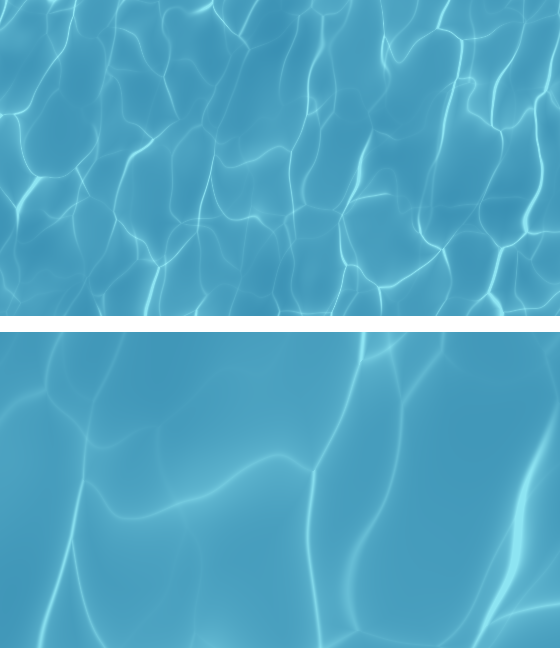
Top: the whole. Bottom: its middle third, enlarged.
Give the GLSL for this texture, as a Shadertoy shader.

```glsl
float hash(vec2 p) {
    return fract(sin(dot(p, vec2(127.1, 311.7))) * 43758.5453);
}

vec2 hash2(vec2 p) {
    return vec2(hash(p), hash(p + 37.3));
}

float noise(vec2 p) {
    vec2 i = floor(p), f = fract(p);
    f = f * f * f * (f * (f * 6.0 - 15.0) + 10.0);
    return mix(mix(hash(i), hash(i + vec2(1, 0)), f.x),
               mix(hash(i + vec2(0, 1)), hash(i + vec2(1, 1)), f.x), f.y);
}

vec2 warp(vec2 p) {
    return vec2(noise(p), noise(p + 19.7)) - 0.5;
}

// Distance to the nearest cell border; level borders are pushed away to dim them
float cellEdge(vec2 p) {
    vec2 cell = floor(p), f = fract(p);
    vec2 nearest = vec2(0), nearestCell = vec2(0);
    float best = 8.0;
    for (int y = -1; y <= 1; y++)
    for (int x = -1; x <= 1; x++) {
        vec2 g = vec2(x, y);
        vec2 r = g + 0.1 + 0.8 * hash2(cell + g) - f;
        if (dot(r, r) < best) {
            best = dot(r, r);
            nearest = r;
            nearestCell = g;
        }
    }
    float edge = 8.0;
    for (int y = -2; y <= 2; y++)
    for (int x = -2; x <= 2; x++) {
        vec2 g = nearestCell + vec2(x, y);
        vec2 r = g + 0.1 + 0.8 * hash2(cell + g) - f;
        vec2 across = r - nearest;
        if (dot(across, across) > 0.0001) {
            vec2 normal = normalize(across);
            edge = min(edge, dot(0.5 * (nearest + r), normal) + 0.022 * normal.y * normal.y);
        }
    }
    return edge;
}

// Bright filaments with a halo, fading and swelling along their length
float caustics(vec2 p, float sharpness) {
    vec2 q = p + vec2(0.5, 0.65) * warp(p * 1.3) + vec2(0.15, 0.2) * warp(p * 3.1 + 5.0);
    float d = cellEdge(q);
    float strength = smoothstep(0.18, 0.75, noise(p * vec2(1.7, 1.2) + 41.0));
    float swell = smoothstep(0.65, 0.95, noise(p * vec2(2.6, 2.0) + 73.0));
    float width = 0.02 + 0.025 * swell * strength;
    float core = exp(-d * d / (width * width)) * (0.25 + 2.0 * strength);
    float halo = exp(-d * 11.0) * (0.3 + 1.0 * strength);
    return core * sharpness + halo;
}

void mainImage(out vec4 fragColor, in vec2 fragCoord) {
    vec2 uv = fragCoord / iResolution.y;

    // Tall cells that lean slightly to the right
    vec2 p = vec2(uv.x - 0.2 * uv.y, uv.y) * vec2(4.9, 3.2) + 7.0;

    // Broad patches of deeper and shallower water
    float light = -0.25 + 0.6 * noise(uv * 3.4 + 11.0) + 0.28 * noise(uv * 8.0 + 3.0);
    light += 0.12 * (uv.y - 0.5) - 0.1 * (uv.x - 0.9);

    // Crisp web over a softer, dimmer one
    light += caustics(p, 1.0);
    light += 0.5 * caustics(p * 1.1 + vec2(23.4, 51.8), 0.45);

    vec3 deepWater = vec3(0.235, 0.575, 0.71);
    vec3 color = deepWater + vec3(0.11, 0.11, 0.083) * clamp(light, -0.1, 2.9);
    fragColor = vec4(color, 1.0);
}
```
